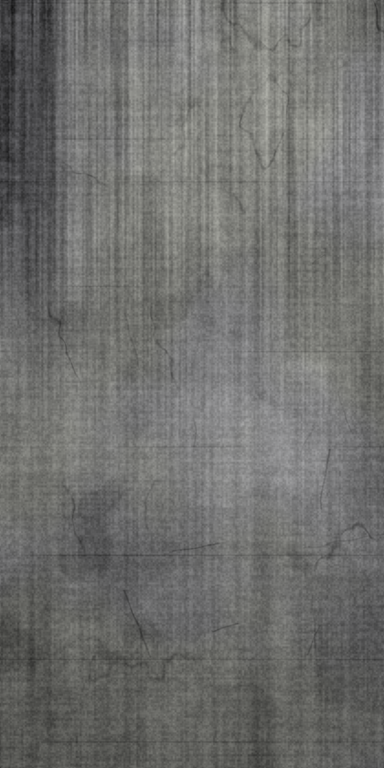
Give the GLSL for this texture, as a WebGL 2 fragment shader.

```glsl
#version 300 es
precision highp float;
// Weathered grey metal plate: vertical brushing, clouded stains, scratches and hairline cracks.

uniform vec2 u_resolution;
out vec4 fragColor;

float hash(vec2 p) {
    vec3 q = fract(vec3(p.xyx) * 0.1031);
    q += dot(q, q.yzx + 33.33);
    return fract((q.x + q.y) * q.z);
}

// Smooth value noise, 0 to 1
float noise(vec2 p) {
    vec2 cell = floor(p), f = fract(p);
    f = f * f * (3.0 - 2.0 * f);
    float low = mix(hash(cell), hash(cell + vec2(1, 0)), f.x);
    float high = mix(hash(cell + vec2(0, 1)), hash(cell + vec2(1, 1)), f.x);
    return mix(low, high, f.y);
}

float fbm(vec2 p) {
    float sum = 0.0, amp = 0.5;
    for (int i = 0; i < 5; i++) {
        sum += amp * noise(p);
        p = mat2(1.6, 1.2, -1.2, 1.6) * p + 17.3;
        amp *= 0.5;
    }
    return sum / 0.97;
}

float segmentDistance(vec2 p, vec2 a, vec2 b) {
    vec2 pa = p - a, ba = b - a;
    return length(pa - ba * clamp(dot(pa, ba) / dot(ba, ba), 0.0, 1.0));
}

// Brushed lines running along y, in three widths
float brushing(vec2 p) {
    float fine = noise(vec2(p.x * 190.0, p.y * 3.0)) - 0.5;
    float medium = noise(vec2(p.x * 85.0 + 40.0, p.y * 1.4)) - 0.5;
    float broad = noise(vec2(p.x * 24.0 + 90.0, p.y * 0.9)) - 0.5;
    return fine * 0.5 + medium * 0.45 + broad * 0.35;
}

// Thin contour of a rough field, broken into short runs
float cracks(vec2 p, float seed) {
    float field = fbm(p * vec2(3.2, 2.3) + seed);
    float line = 1.0 - smoothstep(0.0, 0.014, abs(field - 0.5));
    float present = smoothstep(0.54, 0.68, noise(p * 4.5 + seed * 2.0));
    return line * present;
}

// Straight scratches, mostly steep, with a slight wobble
float scratches(vec2 p, float width) {
    float sum = 0.0;
    p += 0.012 * (vec2(noise(p * 24.0), noise(p * 24.0 + 9.0)) - 0.5);
    for (int i = 0; i < 12; i++) {
        float id = float(i);
        vec2 start = vec2(0.3 + 0.7 * hash(vec2(id, 3.1)), 1.5 * hash(vec2(id, 7.7)));
        float angle = mix(1.1, 2.0, hash(vec2(id, 11.3))) - (i % 4 == 0 ? 1.2 : 0.0);
        float reach = mix(0.06, 0.22, hash(vec2(id, 19.9)));
        float d = segmentDistance(p, start, start + reach * vec2(cos(angle), sin(angle)));
        sum += (1.0 - smoothstep(0.0, width, d)) * mix(0.4, 1.0, hash(vec2(id, 23.0)));
    }
    return min(sum, 1.0);
}

// Faint level lines across the plate, fading in and out
float levelLines(vec2 p, float width) {
    float sum = 0.0;
    for (int i = 0; i < 9; i++) {
        float id = float(i);
        float height = (id + hash(vec2(id, 41.0))) * 0.222;
        float line = 1.0 - smoothstep(0.0, width, abs(p.y - height));
        sum += line * smoothstep(0.25, 0.7, noise(vec2(p.x * 4.0, id * 7.0)));
    }
    return sum;
}

// Broad light: bright middle, darker foot, sides and upper left
float lighting(vec2 p) {
    float light = mix(0.345, 0.495, smoothstep(-0.1, 0.95, p.y));
    light -= 0.085 * smoothstep(0.18, 0.55, abs(p.x - 0.54));
    light -= 0.085 * smoothstep(0.38, 0.0, p.x) * smoothstep(1.1, 1.5, p.y);
    return light - 0.03 * smoothstep(1.75, 2.0, p.y);
}

void main() {
    vec2 p = gl_FragCoord.xy / u_resolution.x;
    float upper = smoothstep(0.7, 1.6, p.y);
    float clouds = fbm(p * vec2(2.6, 2.2) + 5.0);

    // Light, clouds and brushing
    float tone = lighting(p) + 0.24 * (clouds - 0.5);
    tone += brushing(p) * mix(0.10, 0.25, upper);
    tone += 0.045 * (noise(vec2(p.x * 5.0, p.y * 150.0)) - 0.5);

    // Stains with ragged borders, pale and dark
    float stain = fbm(p * vec2(4.2, 3.4) + 31.0);
    tone += 0.035 * smoothstep(0.55, 0.61, stain);
    tone -= 0.055 * smoothstep(0.35, 0.30, stain);

    // Surface grain
    tone += 0.085 * (noise(p * 210.0) - 0.5) + 0.05 * (noise(p * vec2(120.0, 95.0)) - 0.5);

    // Damage
    tone -= 0.09 * cracks(p, 12.0) + 0.06 * cracks(p, 57.0);
    tone -= 0.09 * scratches(p, 0.0045);
    tone -= 0.055 * levelLines(p, 0.004);

    // Warm grey with cooler patches
    float cool = smoothstep(0.42, 0.62, fbm(p * 1.8 + 73.0));
    cool = max(cool * 0.7, smoothstep(0.35, 0.05, p.x) * upper);
    vec3 tint = mix(vec3(1.0, 1.005, 0.965), vec3(0.99, 0.99, 1.02), cool);
    fragColor = vec4(clamp(tone * tint, 0.0, 1.0), 1.0);
}
```
